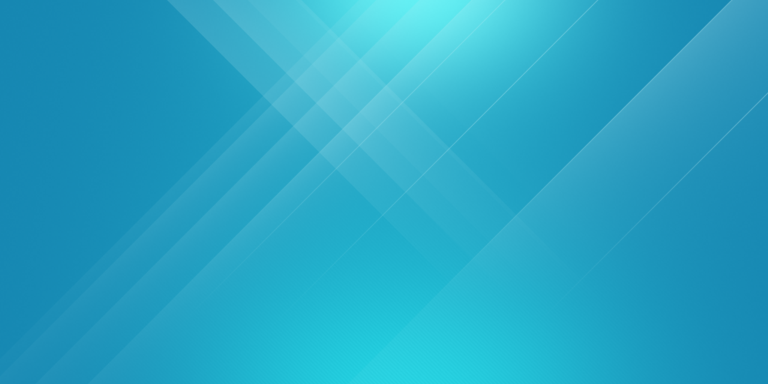
Give the GLSL for this background, as a Shadertoy shader.

```glsl
// Draws a teal-blue backdrop with soft glows crossed by translucent diagonal light sheets.

const vec3 DEEP_BLUE  = vec3(0.085, 0.525, 0.695);
const vec3 MID_TEAL   = vec3(0.125, 0.670, 0.785);
const vec3 LOW_CYAN   = vec3(0.140, 0.845, 0.895);
const vec3 TOP_CYAN   = vec3(0.360, 0.950, 0.960);
const vec3 VEIL_WHITE = vec3(0.740, 0.920, 0.950);

// Elliptical soft light, 1 at its centre
float glow(vec2 p, vec2 centre, vec2 radius) {
    vec2 q = (p - centre) / radius;
    return exp(-dot(q, q));
}

// Sharp leading edge at zero, fading over the given length
float sheet(float d, float fade, float aa) {
    return smoothstep(-aa, aa, d) * exp(-max(d, 0.0) / fade);
}

// Thin bright stroke centred on zero
float stroke(float d, float width, float aa) {
    return 1.0 - smoothstep(width, width + aa, abs(d));
}

float hash(vec2 p) {
    vec3 q = fract(vec3(p.xyx) * 0.1031);
    q += dot(q, q.yzx + 33.33);
    return fract((q.x + q.y) * q.z);
}

vec3 background(vec2 p) {
    vec3 col = mix(DEEP_BLUE, MID_TEAL, 0.80 * glow(p, vec2(1.02, 0.42), vec2(0.62, 0.80)));
    col = mix(col, LOW_CYAN, 0.92 * glow(p, vec2(1.06, -0.04), vec2(0.52, 0.34)));
    return mix(col, TOP_CYAN, glow(p, vec2(1.10, 1.04), vec2(0.38, 0.27)));
}

// Sheets along the rising diagonal: edge offset, strength, fade length
float risingSheets(float d, float y, float aa) {
    const vec3 SHEETS[4] = vec3[4](
        vec3(0.935, 0.30, 0.12), vec3(0.980, 0.38, 0.10),
        vec3(1.092, 0.50, 0.11), vec3(1.229, 0.62, 0.13));
    float sum = 0.0;
    for (int i = 0; i < 4; i++)
        sum += SHEETS[i].y * sheet(d - SHEETS[i].x, SHEETS[i].z, aa);
    return sum * mix(0.10, 0.34, smoothstep(0.0, 0.85, y));
}

// Sheets along the falling diagonal, dissolving on the way down
float fallingSheets(float d, float y, float aa) {
    const vec3 SHEETS[5] = vec3[5](
        vec3(0.435, 0.50, 0.30), vec3(0.555, 0.42, 0.22), vec3(0.645, 0.16, 0.15),
        vec3(0.770, 0.14, 0.10), vec3(0.880, 0.12, 0.08));
    float sum = 0.0;
    for (int i = 0; i < 5; i++)
        sum += SHEETS[i].y * sheet(d - SHEETS[i].x, SHEETS[i].z, aa);
    float body = mix(1.0, 0.35, smoothstep(-aa, aa, d - 0.785));
    return 0.34 * sum * body * smoothstep(0.18, 0.80, y);
}

void mainImage(out vec4 fragColor, in vec2 fragCoord) {
    // Height is one unit; the layout is two units wide
    vec2 p = fragCoord / iResolution.xy * vec2(2.0, 1.0);
    float aa = 1.2 / iResolution.y;
    float rising = p.x + 1.0 - p.y;
    float falling = p.x - 1.0 + p.y;

    vec3 col = background(p);
    col = mix(col, VEIL_WHITE, risingSheets(rising, p.y, aa));
    col = mix(col, VEIL_WHITE, fallingSheets(falling, p.y, aa));

    // Wide pane on the right
    float pane = sheet(rising - 1.906, 0.32, aa);
    col = mix(col, VEIL_WHITE, pane * mix(0.05, 0.27, smoothstep(0.1, 1.0, p.y)));

    // Hairlines: edge offset, strength
    const vec2 HAIRLINES[5] = vec2[5](
        vec2(1.229, 0.12), vec2(1.315, 0.20), vec2(1.557, 0.24),
        vec2(1.906, 0.26), vec2(2.242, 0.26));
    float lines = 0.0;
    for (int i = 0; i < 5; i++)
        lines += HAIRLINES[i].y * stroke(rising - HAIRLINES[i].x, 0.0008, aa);
    col = mix(col, VEIL_WHITE, lines * smoothstep(0.1, 0.8, p.y));

    // Fine diagonal hatch near the bottom
    float hatch = abs(fract(falling * 96.0) - 0.5) - 0.25;
    col += 0.03 * hatch * glow(p, vec2(1.05, 0.05), vec2(0.55, 0.30));

    // Faint grain against banding
    col += (hash(floor(p * 256.0)) - 0.5) / 255.0;
    fragColor = vec4(clamp(col, 0.0, 1.0), 1.0);
}
```
